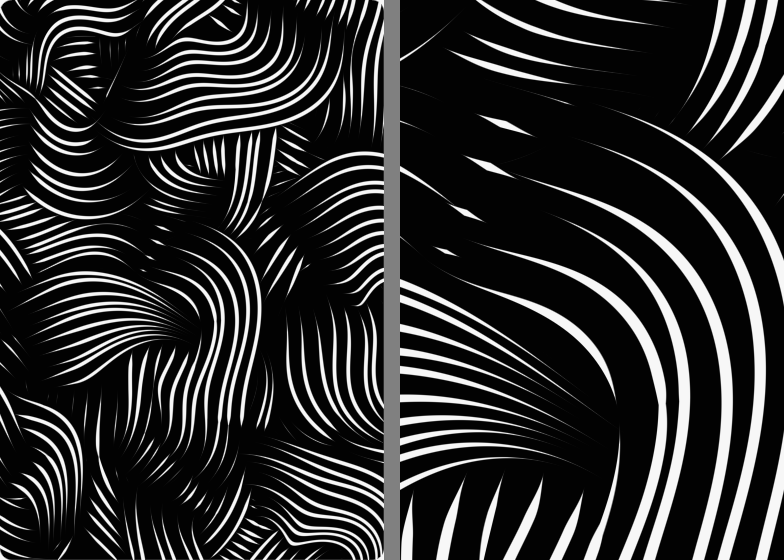
Left, the full canvas; right, a detail of the centre.
A WebGL 2 fragment shader for this pattern:

```glsl
#version 300 es
precision highp float;
// Bundles of tapered white strokes sweep over black like combed hair.
// Each bundle is a bent, pinched leaf ruled with wavy lines; leaves are visited
// from front to back, and strokes thin out where a nearer leaf covers them.

uniform vec2 u_resolution;
out vec4 fragColor;

const vec3 INK_BLACK = vec3(0.008);
const vec3 STROKE_WHITE = vec3(0.97);
const int COLUMNS = 6;
const int ROWS = 8;
const int LEAVES = COLUMNS * ROWS;
const int SHUFFLE = 29;              // coprime with LEAVES
const vec2 CELL = vec2(0.25, 0.23);
const float HALF_STROKE = 0.005;
const float TAU = 6.2831853;

struct Leaf {
    vec2 center;
    float angle, side, curvature;
    float halfLength, halfWidth, pinch;
    float waveHeight, waveRate, wavePhase;
    float strokes, seed;
};

float hash(vec2 p) {
    vec3 q = fract(vec3(p.xyx) * 0.1031);
    q += dot(q, q.yzx + 33.33);
    return fract((q.x + q.y) * q.z);
}

float pick(float seed, float slot, float low, float high) {
    return mix(low, high, hash(vec2(seed * 7.0 + 3.0, slot * 13.0 + 5.0)));
}

Leaf makeLeaf(int index) {
    float s = float(index);
    vec2 cell = vec2(index % COLUMNS, index / COLUMNS) - 1.0;
    Leaf f;
    f.seed = s;
    f.center = (cell + vec2(pick(s, 0.0, 0.1, 0.9), pick(s, 1.0, 0.1, 0.9))) * CELL;
    f.angle = pick(s, 2.0, 0.0, TAU);
    f.side = pick(s, 3.0, -1.0, 1.0) < 0.0 ? -1.0 : 1.0;
    f.curvature = pick(s, 4.0, 0.6, 4.2);
    f.halfLength = pick(s, 5.0, 0.22, 0.34);
    f.halfWidth = pick(s, 6.0, 0.11, 0.17);
    f.pinch = pick(s, 7.0, 0.2, 0.9);
    f.waveHeight = pick(s, 8.0, 0.012, 0.042);
    f.waveRate = pick(s, 9.0, 9.0, 16.0);
    f.wavePhase = pick(s, 10.0, 0.0, TAU);
    f.strokes = floor(2.0 * f.halfWidth / pick(s, 11.0, 0.026, 0.040));
    return f;
}

// Unrolls an arc of the given curvature into a straight strip
vec2 unbend(vec2 p, float curvature) {
    float radius = 1.0 / curvature;
    vec2 q = vec2(p.x, radius - p.y);
    return vec2(atan(q.x, q.y) * radius, radius - length(q));
}

float leafWidth(float x, Leaf f) {
    float spread = smoothstep(-f.halfLength, 0.5 * f.halfLength, x);
    return f.halfWidth * mix(f.pinch, 1.0, spread);
}

// x: distance along the leaf, y: position across it, -1 to 1
vec2 leafCoords(vec2 p, Leaf f) {
    vec2 q = p - f.center;
    float c = cos(f.angle), s = sin(f.angle);
    q = vec2(c * q.x + s * q.y, (c * q.y - s * q.x) * f.side);
    q = unbend(q, f.curvature);
    q.y -= f.waveHeight * sin(f.waveRate * q.x + f.wavePhase + 4.0 * q.y);
    return vec2(q.x, q.y / leafWidth(q.x, f));
}

float leafDistance(vec2 uv, Leaf f) {
    float across = (abs(uv.y) - 1.0) * leafWidth(uv.x, f);
    return max(across, abs(uv.x) - 0.9 * f.halfLength);
}

float leafStrokes(vec2 p, vec2 uv, Leaf f, float thinning, float pixel) {
    // Local spacing from the slope of the stroke number
    float e = 0.001;
    vec2 slope = vec2(leafCoords(p + vec2(e, 0.0), f).y, leafCoords(p + vec2(0.0, e), f).y) - uv.y;
    float spacing = 2.0 * e / (f.strokes * max(length(slope), 1e-5));

    float level = (uv.y * 0.5 + 0.5) * f.strokes;
    float id = clamp(round(level), 0.0, f.strokes);
    float random = hash(vec2(id + 11.0, f.seed + 71.0));
    float wobble = 0.2 * sin(uv.x * 9.0 + random * TAU);
    float dist = abs(level - id - wobble) * spacing;

    // Staggered, pointed ends
    float reach = f.halfLength * mix(0.78, 1.05, random);
    float taper = smoothstep(0.0, 0.17, reach - abs(uv.x));
    float halfStroke = min(HALF_STROKE, 0.17 * spacing) * taper * thinning;
    float edge = smoothstep(-0.8 * pixel, 0.8 * pixel, halfStroke - dist);
    return edge * clamp(2.0 * halfStroke / pixel, 0.0, 1.0);
}

float roundedBox(vec2 p, vec2 halfSize, float radius) {
    vec2 q = abs(p) - halfSize + radius;
    return length(max(q, 0.0)) + min(max(q.x, q.y), 0.0) - radius;
}

void main() {
    float pixel = 1.0 / u_resolution.x;
    vec2 p = gl_FragCoord.xy * pixel;
    float ink = 0.0;
    float clearance = 1.0;
    for (int i = 0; i < LEAVES; i++) {
        Leaf f = makeLeaf((i * SHUFFLE) % LEAVES);
        vec2 uv = leafCoords(p, f);
        float dist = leafDistance(uv, f);
        if (dist < 0.05) ink = max(ink, leafStrokes(p, uv, f, smoothstep(0.0, 0.045, clearance), pixel));
        clearance = min(clearance, dist - 0.008);
        if (clearance <= 0.0) break;
    }
    // White rounded corners
    vec2 halfSize = 0.5 * u_resolution * pixel;
    float corner = smoothstep(-pixel, pixel, roundedBox(p - halfSize, halfSize, 0.032));
    corner *= step(0.0, roundedBox(p - halfSize, halfSize, 0.032) + 0.5 * pixel);
    fragColor = vec4(mix(INK_BLACK, STROKE_WHITE, max(ink, corner)), 1.0);
}
```
